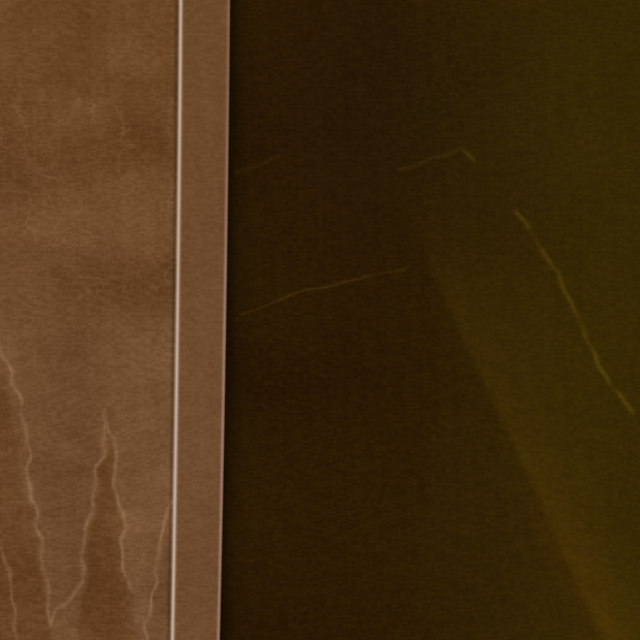
Write a WebGL 2 fragment shader that draws this texture.

```glsl
#version 300 es
precision highp float;
// Worn brown leather panel with a pale seam beside a dark olive scratched panel.
uniform vec2 u_resolution;
out vec4 fragColor;

float hash(vec2 p) {
    return fract(sin(dot(p, vec2(127.1, 311.7))) * 43758.5453);
}

float noise(vec2 p) {
    vec2 i = floor(p), f = fract(p);
    f = f * f * (3.0 - 2.0 * f);
    return mix(mix(hash(i), hash(i + vec2(1, 0)), f.x),
               mix(hash(i + vec2(0, 1)), hash(i + vec2(1, 1)), f.x), f.y);
}

float fbm(vec2 p) {
    float sum = 0.0, amp = 0.5;
    for (int i = 0; i < 5; i++) {
        sum += amp * noise(p);
        p = mat2(1.6, 1.2, -1.2, 1.6) * p + 7.3;
        amp *= 0.5;
    }
    return sum;
}

float segment(vec2 p, vec2 a, vec2 b) {
    vec2 d = b - a;
    return length(p - a - d * clamp(dot(p - a, d) / dot(d, d), 0.0, 1.0));
}

float line(float dist, float width) {
    return exp(-dist * dist / (width * width));
}

vec3 leather(vec2 p, float seamX, float grain) {
    float cloud = fbm(p * vec2(9.0, 11.0) + 3.0);
    vec3 col = mix(vec3(0.445, 0.305, 0.190), vec3(0.405, 0.265, 0.140), smoothstep(0.3, 0.95, p.y));
    col += (cloud - 0.48) * vec3(0.13, 0.12, 0.11);
    if (p.x > seamX) return mix(col, vec3(0.425, 0.288, 0.175), 0.7) + grain * 0.035;

    // Darker worn patches
    col -= 0.035 * exp(-dot((p - vec2(0.20, 0.76)) * vec2(14, 22), (p - vec2(0.20, 0.76)) * vec2(14, 22)));
    col -= 0.030 * exp(-pow((p.y - 0.56) * 20.0, 2.0)) * smoothstep(0.04, 0.2, p.x);

    // Wandering veins and the stained tongues they enclose
    vec2 q = p + 0.014 * (vec2(noise(p * 45.0), noise(p * 45.0 + 31.0)) - 0.5);
    float left = min(segment(q, vec2(-0.01, 0.49), vec2(0.033, 0.375)),
                 min(segment(q, vec2(0.033, 0.375), vec2(0.052, 0.23)),
                     segment(q, vec2(0.052, 0.23), vec2(0.08, 0.02))));
    float peak = min(segment(q, vec2(0.08, 0.02), vec2(0.124, 0.09)),
                 min(segment(q, vec2(0.124, 0.09), vec2(0.169, 0.355)),
                     segment(q, vec2(0.169, 0.355), vec2(0.202, 0.08))));
    float side = min(segment(q, vec2(0.225, 0.0), vec2(0.267, 0.22)),
                 min(segment(q, vec2(0.0, 0.147), vec2(0.02, 0.09)),
                     segment(q, vec2(0.02, 0.09), vec2(0.023, 0.0))));
    float vein = line(min(left, min(peak, side)), 0.0035);
    float halfWidth = (0.355 - q.y) * 0.145;
    float tongue = smoothstep(0.0, 0.01, halfWidth - abs(q.x - 0.167));
    float leftStain = smoothstep(0.0, 0.012, 0.085 - 0.17 * q.y - q.x) * smoothstep(0.48, 0.36, q.y);
    col -= vec3(0.032, 0.037, 0.042) * max(tongue, leftStain);
    col += vec3(0.085, 0.085, 0.08) * vein * (0.45 + 0.7 * noise(p * 60.0));
    col += 0.04 * exp(-pow((p.x - 0.215) * 40.0, 2.0)) * smoothstep(0.2, 0.0, p.y);

    // Broken pale contours across the upper half
    float contour = line(fbm(p * vec2(13.0, 15.0) + 11.0) - 0.5, 0.014);
    col += 0.05 * contour * smoothstep(0.48, 0.58, p.y) * smoothstep(0.92, 0.82, p.y) * noise(p * 28.0);
    return col + grain * 0.045;
}

vec3 darkPanel(vec2 p, float grain) {
    vec3 col = mix(vec3(0.172, 0.103, 0.014), vec3(0.215, 0.158, 0.018), smoothstep(0.5, 1.0, p.x));
    col += (fbm(p * 5.0 + 20.0) - 0.48) * vec3(0.035, 0.035, 0.01);
    col -= vec3(0.015, 0.008, -0.006) * exp(-dot(p - vec2(0.65, 0.83), p - vec2(0.65, 0.83)) * 35.0);

    // Broad diagonal fold with a lit right side
    float fold = p.x - (0.94 - 0.46 * p.y) + 0.006 * (noise(p * 14.0) - 0.5);
    float foldFade = smoothstep(0.72, 0.5, p.y);
    float lit = smoothstep(-0.008, 0.012, fold) * exp(-max(fold, 0.0) * 9.0);
    col += vec3(0.040, 0.036, 0.004) * lit * foldFade;
    col += vec3(0.028, 0.004, 0.0) * line(fold - 0.02, 0.045) * smoothstep(0.45, 0.0, p.y);

    // Dashed crease and fine scratches
    vec2 q = p + 0.006 * (vec2(noise(p * 40.0), noise(p * 40.0 + 9.0)) - 0.5);
    float crease = min(min(segment(q, vec2(0.723, 0.768), vec2(0.794, 0.688)),
                           segment(q, vec2(0.794, 0.688), vec2(0.872, 0.57))),
                       min(segment(q, vec2(0.872, 0.57), vec2(0.9375, 0.427)),
                           segment(q, vec2(0.9375, 0.427), vec2(1.01, 0.325))));
    float dashes = smoothstep(0.25, 0.7, noise(p * 32.0 + 5.0));
    col += vec3(0.085, 0.075, 0.015) * line(crease, 0.004) * dashes;
    float scratch = min(segment(q, vec2(0.375, 0.508), vec2(0.495, 0.551)),
                        segment(q, vec2(0.495, 0.551), vec2(0.638, 0.581)));
    col += vec3(0.085, 0.065, 0.025) * line(scratch, 0.0022) * (0.4 + 0.6 * noise(p * 38.0));
    float arc = min(segment(q, vec2(0.625, 0.733), vec2(0.723, 0.768)),
                    segment(q, vec2(0.37, 0.73), vec2(0.435, 0.754)));
    col += vec3(0.035, 0.03, 0.01) * line(arc, 0.003);
    return col + grain * vec3(0.03, 0.025, 0.008);
}

void main() {
    vec2 p = gl_FragCoord.xy / u_resolution;
    float px = 1.0 / u_resolution.x;
    float grain = noise(p * vec2(130.0, 300.0)) + 0.6 * noise(p * vec2(330.0, 190.0)) - 0.8;
    float seamX = 0.2695 + 0.018 * p.y - 0.005 * p.y * p.y;
    float edgeX = 0.3437 + 0.0235 * p.y - 0.0075 * p.y * p.y;

    // Panels, with a shadow falling just past the edge
    vec3 dark = darkPanel(p, grain) * (1.0 - 0.55 * exp(-max(p.x - edgeX, 0.0) * 75.0));
    vec3 col = mix(leather(p, seamX, grain), dark, smoothstep(-px, px, p.x - edgeX));

    // Pale seam with a dark groove, then the thin bright rim
    col *= 1.0 - 0.22 * line(p.x - seamX + 0.006, 0.003);
    col = mix(col, vec3(0.78, 0.70, 0.64), 0.9 * line(p.x - seamX, 0.0032));
    float rim = line(p.x - edgeX + 0.003, 0.0024) * mix(0.75, 0.4, smoothstep(0.5, 0.95, p.y));
    col = mix(col, vec3(0.62, 0.50, 0.46), rim);
    fragColor = vec4(clamp(col, 0.0, 1.0), 1.0);
}
```
